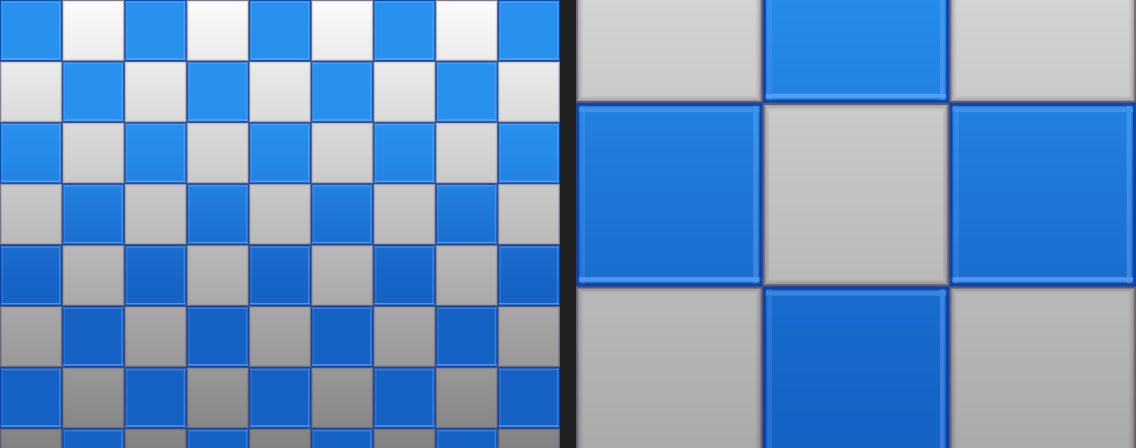
Left: the whole. Right: its middle third, enlarged.
Reproduce this pattern procedurally as a WebGL 2 fragment shader.

```glsl
#version 300 es
precision highp float;
// Glossy blue and grey checkerboard, shaded from bright top to dark bottom, with bevelled blue tiles.

uniform vec2 u_resolution;
out vec4 fragColor;

// Soft line of a given half width, centred at a distance from the tile edge.
vec2 line(vec2 d, float centre, float halfWidth, vec2 aa) {
    return 1.0 - smoothstep(halfWidth - aa * 0.5, halfWidth + aa * 0.5, abs(d - centre));
}

void main() {
    vec2 uv = gl_FragCoord.xy / u_resolution;
    float depth = 1.0 - uv.y;

    // Tile grid, counted from the top left; the last row is cut off.
    vec2 tiles = vec2(9.0, 7.32);
    vec2 grid = vec2(uv.x, depth) * tiles;
    vec2 aa = tiles / u_resolution;
    vec2 local = fract(grid);
    vec2 edge = 0.5 - abs(local - 0.5);

    // Smooth checker: 1 on blue tiles, 0 on grey ones.
    vec2 side = (1.0 - 2.0 * mod(floor(grid), 2.0)) * clamp(2.0 * edge / aa, 0.0, 1.0);
    float blueMask = 0.5 + 0.5 * side.x * side.y;

    // Vertical shading of both tile kinds.
    vec3 blue = mix(vec3(0.155, 0.565, 0.93), vec3(0.085, 0.38, 0.77),
                    smoothstep(0.24, 0.70, depth));
    vec3 grey = vec3(mix(0.985, 0.51, depth));

    // Bevel highlight inside blue tiles, strongest along the bottom.
    vec2 glint = line(edge, 0.038, 0.012, aa);
    glint *= mix(vec2(0.2, 0.4), vec2(0.4, 0.65), step(0.5, local));
    blue = mix(blue, vec3(0.42, 0.68, 0.98), max(glint.x, glint.y));

    // Dark rim on the blue side, warm soft shadow and slate rim on the grey side.
    vec2 rim = line(edge, 0.0, 0.017, aa);
    blue = mix(blue, vec3(0.06, 0.22, 0.62), 0.85 * max(rim.x, rim.y));
    vec2 shadow = 1.0 - smoothstep(0.0, 0.045, edge);
    grey *= 1.0 - vec3(0.20, 0.25, 0.24) * max(shadow.x, shadow.y);
    vec2 slate = line(edge, 0.0, 0.011, aa) * vec2(0.65, 0.85);
    grey = mix(grey, vec3(0.31, 0.32, 0.42), max(slate.x, slate.y));

    fragColor = vec4(mix(grey, blue, blueMask), 1.0);
}
```
